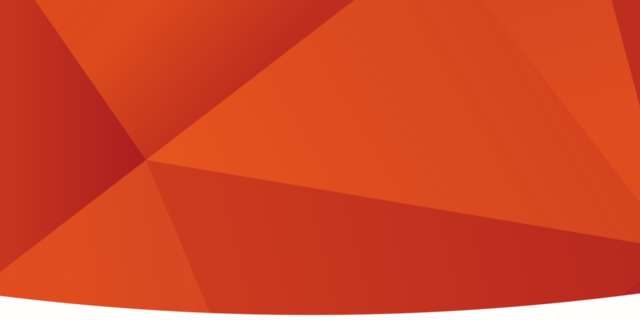
This background is drawn by a Shadertoy shader. Its source:

```glsl
// Folded orange and red facets meeting at one hub, above a shallow white curve.

// Corner points, in a frame 2 wide and 1 high
const vec2 HUB = vec2(0.456, 0.500);
const vec2 LEFT_TOP = vec2(0.109, 1.0);
const vec2 RIDGE_TOP = vec2(1.107, 1.0);
const vec2 KEEL_END = vec2(2.0, 0.240);
const vec2 FOOT = vec2(0.656, 0.021);
const vec2 FOLD_TOP = vec2(1.510, 1.0);
const vec2 FOLD_END = vec2(2.0, 0.367);
const vec2 CORNER_TOP = vec2(1.911, 1.0);
const vec2 CORNER_END = vec2(2.0, 0.667);
const vec2 CHIP_LOW = vec2(1.953, 0.083);
const vec2 CHIP_HIGH = vec2(2.0, 0.122);

// Palette
const vec3 BRIGHT = vec3(0.905, 0.330, 0.120);
const vec3 ORANGE = vec3(0.875, 0.300, 0.120);
const vec3 RUST = vec3(0.835, 0.268, 0.120);
const vec3 BRICK = vec3(0.805, 0.235, 0.120);
const vec3 RED = vec3(0.780, 0.215, 0.120);
const vec3 DEEP = vec3(0.745, 0.180, 0.120);
const vec3 CRIMSON = vec3(0.715, 0.155, 0.120);
const vec3 WINE = vec3(0.670, 0.115, 0.120);
const vec3 PAPER = vec3(1.0, 0.995, 0.992);

// Bottom curve: centre, lowest height, bend
const vec3 CURVE = vec3(0.970, 0.0156, 0.0637);

// Faint streaks across each gradient
const float STREAK_RATE = 24.0;
const float STREAK_DEPTH = 0.014;

float slopeHash(float n) {
    return fract(sin(n * 127.1) * 437.58) * 2.0 - 1.0;
}

float gradientNoise(float x) {
    float cell = floor(x), f = x - cell;
    float blend = f * f * f * (f * (f * 6.0 - 15.0) + 10.0);
    return mix(slopeHash(cell) * f, slopeHash(cell + 1.0) * (f - 1.0), blend);
}

// Linear gradient between two points, with streaks across its axis
vec3 ramp(vec2 p, vec2 start, vec2 end, vec3 c0, vec3 c1) {
    vec2 axis = end - start;
    float t = dot(p - start, axis) / dot(axis, axis);
    float streak = gradientNoise(t * length(axis) * STREAK_RATE);
    return mix(c0, c1, clamp(t, 0.0, 1.0)) * (1.0 + STREAK_DEPTH * streak);
}

// Coverage of the half plane to the left of the line a -> b
float leftOf(vec2 p, vec2 a, vec2 b) {
    vec2 d = normalize(b - a), q = p - a;
    float pixel = 1.0 / iResolution.y;
    return smoothstep(-pixel, pixel, d.x * q.y - d.y * q.x);
}

void mainImage(out vec4 fragColor, in vec2 fragCoord) {
    vec2 p = fragCoord / iResolution.xy * vec2(2.0, 1.0);

    // Shading of each facet
    vec3 sail = ramp(p, HUB, vec2(1.48, 1.10), BRIGHT, RUST);
    vec3 fold = ramp(p, vec2(1.72, 1.0), vec2(1.82, 0.62), RUST + 0.012, ORANGE);
    vec3 keel = ramp(p, HUB, vec2(1.90, 0.95), BRICK, CRIMSON);
    keel = ramp(p, vec2(0.50, 0.40), vec2(1.95, 0.75), BRICK, CRIMSON);
    vec3 base = ramp(p, vec2(0.22, 0.20), vec2(0.50, 0.24), ORANGE, RUST + 0.012);
    vec3 roof = ramp(p, vec2(0.28, 0.77), vec2(0.58, 0.51), ORANGE - 0.01, DEEP);
    vec3 wing = ramp(p, vec2(0.0, 0.5), vec2(0.456, 0.5), RED, WINE);

    // Facets below the ridge
    vec3 col = mix(sail, fold, leftOf(p, FOLD_TOP, FOLD_END));
    col = mix(col, DEEP, leftOf(p, CORNER_TOP, CORNER_END));
    keel = mix(keel, WINE + 0.025, leftOf(p, CHIP_HIGH, CHIP_LOW) < 0.5
        ? leftOf(p, CHIP_HIGH, CHIP_LOW)
        : leftOf(p, CHIP_HIGH, CHIP_LOW) * step(CHIP_LOW.x, p.x));
    col = mix(col, keel, leftOf(p, KEEL_END, HUB));
    col = mix(col, base, leftOf(p, FOOT, HUB));

    // Facets above the ridge
    vec3 upper = mix(roof, wing, leftOf(p, HUB, LEFT_TOP));
    col = mix(col, upper, leftOf(p, HUB, RIDGE_TOP));

    // White area under the curve
    float offset = p.x - CURVE.x;
    float rim = CURVE.y + CURVE.z * offset * offset;
    float pixel = 1.0 / iResolution.y;
    col = mix(PAPER, col, smoothstep(-pixel, pixel, p.y - rim));

    fragColor = vec4(col, 1.0);
}
```
